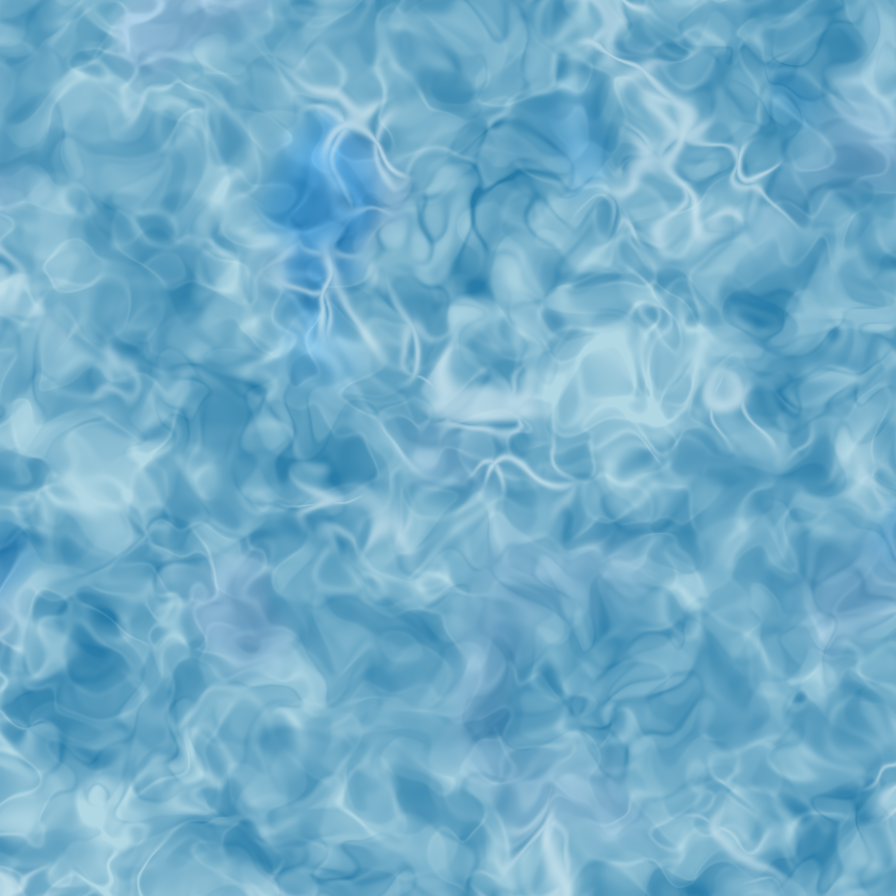
This texture is drawn by a three.js fragment shader. Its source:

```glsl
// Rippling pale blue water with curling rims, round eddies and white glints.
varying vec2 vUv;

vec2 hash2(vec2 p) {
  return fract(sin(vec2(dot(p, vec2(127.1, 311.7)), dot(p, vec2(269.5, 183.3)))) * 43758.5);
}

float corner(vec2 cell, vec2 offset) {
  return dot(hash2(cell) * 2.0 - 1.0, offset);
}

// Gradient noise, about -0.7 to 0.7
float noise(vec2 p) {
  vec2 i = floor(p), f = fract(p);
  vec2 u = f * f * f * (f * (f * 6.0 - 15.0) + 10.0);
  vec2 x = vec2(1.0, 0.0), y = x.yx;
  return 1.2 * mix(mix(corner(i, f), corner(i + x, f - x), u.x),
                   mix(corner(i + y, f - y), corner(i + 1.0, f - 1.0), u.x), u.y);
}

vec2 noise2(vec2 p) {
  return vec2(noise(p), noise(p + 37.4));
}

// Soft line where a field crosses zero
float band(float field, float width) {
  return exp(-field * field / (width * width));
}

// Cellular eddies: pale rings around darker centres, in some cells only
float eddies(vec2 p) {
  float sum = 0.0;
  for (int j = -1; j <= 1; j++) {
    for (int i = -1; i <= 1; i++) {
      vec2 cell = floor(p) + vec2(float(i), float(j));
      vec2 rnd = hash2(cell + 5.3);
      float dist = length(p - cell - 0.2 - 0.6 * hash2(cell));
      float radius = 0.2 + 0.22 * rnd.y;
      float ring = band(dist - radius, 0.09) - 0.7 * band(dist, radius * 0.6);
      sum += ring * smoothstep(0.6, 0.85, rnd.x);
    }
  }
  return sum;
}

void main() {
  // Bend the plane so that outlines curl
  vec2 p = vUv + 0.035 * noise2(vUv * 9.0 + 3.1);
  p += 0.016 * noise2(p * 23.0 + 11.7);

  // Overlapping translucent sheets with light or dark rims
  float tone = 0.51 + 0.24 * noise(p * 4.0 + 61.0);
  for (int i = 0; i < 6; i++) {
    float k = float(i);
    vec2 seed = vec2(17.3, 41.9) * (k + 1.0);
    float sheet = noise(p * (7.0 + 3.2 * k) + seed) + 0.06 * sin(k * 2.4);
    float rimStrength = 0.05 + noise(p * 5.5 + seed.yx);
    tone += 0.12 * (smoothstep(-0.07, 0.07, sheet) - 0.5) + 0.13 * sheet;
    tone += 0.55 * rimStrength * band(sheet, 0.065);
  }
  tone += 0.2 * eddies(p * 15.0);
  tone += 0.1 * noise(p * 48.0);
  vec3 deepBlue = vec3(0.22, 0.53, 0.69);
  vec3 paleBlue = vec3(0.61, 0.79, 0.86);
  vec3 color = mix(deepBlue, paleBlue, clamp(tone, -0.15, 1.2));

  // Broad tints: greyish mauve veils and a few vivid blue pools
  float veil = smoothstep(0.12, 0.42, noise(p * 4.5 + 83.0));
  color = mix(color, vec3(0.50, 0.65, 0.79) + 0.16 * (tone - 0.5), 0.5 * veil);
  float pool = smoothstep(0.26, 0.52, noise(p * 4.2 + 129.0));
  color = mix(color, vec3(0.15, 0.53, 0.79) + 0.25 * (tone - 0.5), 0.65 * pool);

  // White glints gathered along falling diagonals
  vec2 diagonal = vec2(vUv.x - vUv.y, vUv.x + vUv.y);
  float gather = smoothstep(0.08, 0.42, noise(diagonal * vec2(3.2, 5.5) + 7.6));
  float thread = band(noise(p * 11.0 + 201.0), 0.055);
  thread = max(thread, 0.8 * band(noise(p * 16.0 + 303.0), 0.06));
  color = mix(color, vec3(0.79, 0.89, 0.93), 0.75 * gather * thread);

  gl_FragColor = vec4(color, 1.0);
}
```
